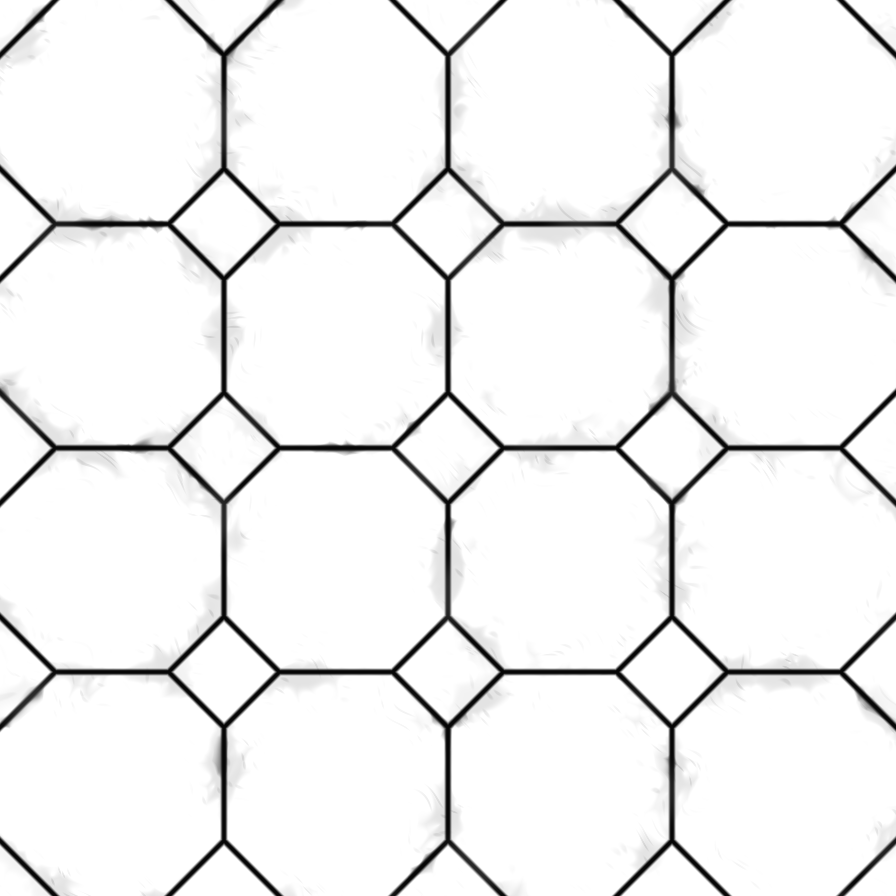
Give the GLSL for this pattern, as a WebGL 2 fragment shader.

```glsl
#version 300 es
precision highp float;
// Octagon-and-diamond floor tiling: white tiles parted by soft black joints.
// Joints are distances to a folded square grid; the grey grime hugging them
// is cellular noise that runs across the repeats, so every tile differs.

uniform vec2 u_resolution;
out vec4 fragColor;

// Layout: lengths are fractions of one repeat
const float REPEATS = 4.0;
const float DIAMOND_RADIUS = 0.247;   // centre to corner
const float JOINT_HALF_WIDTH = 0.0118;
const float JOINT_SOFTNESS = 0.008;

// Wear
const float WASH_MIN_REACH = 0.025;
const float WASH_MAX_REACH = 0.15;
const float WASH_STRENGTH = 0.11;
const float SMUDGE_REACH = 0.055;
const float SMUDGE_STRENGTH = 0.48;
const float SCRATCH_STRENGTH = 0.10;
const float JOINT_FADE = 0.13;

const vec3 TILE_WHITE = vec3(1.0);
const vec3 JOINT_BLACK = vec3(0.025);

vec2 hash2(vec2 p) {
    vec3 h = fract(p.xyx * vec3(0.1031, 0.1030, 0.0973));
    h += dot(h, h.yzx + 33.33);
    return fract((h.xx + h.yz) * h.zy);
}

// Distance to the nearest scattered point, one point per unit cell
float cellular(vec2 p) {
    vec2 cell = floor(p), local = fract(p);
    float nearest = 4.0;
    for (int y = -1; y <= 1; y++) {
        for (int x = -1; x <= 1; x++) {
            vec2 offset = vec2(x, y);
            vec2 d = offset + hash2(cell + offset + 19.0) - local;
            nearest = min(nearest, dot(d, d));
        }
    }
    return sqrt(nearest);
}

// Round blobs about the scattered points
float blobs(vec2 p, float core, float rim) {
    return 1.0 - smoothstep(core, rim, cellular(p));
}

// Signed distance to the diamond around each grid node, negative inside
float diamondDistance(vec2 p) {
    vec2 q = abs(p - round(p));
    return (q.x + q.y - DIAMOND_RADIUS) * sqrt(0.5);
}

// Distance to the straight joints; the outer border carries none
float straightDistance(vec2 p) {
    vec2 line = round(p);
    vec2 q = abs(p - line);
    vec2 onBorder = 1.0 - step(0.5, line) * step(line, vec2(REPEATS - 0.5));
    q += onBorder;
    return min(q.x, q.y);
}

void main() {
    vec2 p = gl_FragCoord.xy / u_resolution * REPEATS;
    float pixel = REPEATS / min(u_resolution.x, u_resolution.y);

    // Joints
    float diamond = diamondDistance(p);
    float joint = min(abs(diamond), max(straightDistance(p), -diamond));
    float soft = max(JOINT_SOFTNESS, 0.7 * pixel);
    float ink = 1.0 - smoothstep(JOINT_HALF_WIDTH - soft, JOINT_HALF_WIDTH + soft, joint);

    // Ragged coordinates for the grime
    vec2 warped = p + 0.035 * sin(p.yx * 17.0 + 2.0 * sin(p * 9.0));
    float ragged = cellular(warped * vec2(13.0, 11.0));
    float onOctagon = mix(0.45, 1.0, step(0.0, diamond));

    // Pale wash, spreading further in patches
    float patches = blobs(warped * 2.6 + 4.3, 0.1, 0.55);
    float reach = mix(WASH_MIN_REACH, WASH_MAX_REACH, patches) * (0.35 + ragged);
    float wash = 1.0 - smoothstep(0.3 * reach, reach, joint);
    wash *= WASH_STRENGTH * onOctagon * mix(0.5, 1.0, patches);

    // Rare dark smudges against the joints
    float rare = blobs(warped * 2.1 + 11.7, 0.08, 0.3);
    float smudgeEdge = SMUDGE_REACH * (0.2 + ragged) * rare + 0.001;
    float smudge = 1.0 - smoothstep(0.2 * smudgeEdge, smudgeEdge, joint);
    smudge *= SMUDGE_STRENGTH * rare * onOctagon;

    // Faint slanted scratches near the joints
    vec2 slanted = vec2(warped.x + warped.y, 0.25 * (warped.y - warped.x));
    float scratch = blobs(slanted * 16.0, 0.06, 0.2) * patches;
    scratch *= SCRATCH_STRENGTH * onOctagon * (1.0 - smoothstep(0.05, 0.2, joint));

    // Grimy tile below, slightly faded ink above
    vec3 color = TILE_WHITE * (1.0 - wash) * (1.0 - smudge) * (1.0 - scratch);
    float fade = JOINT_FADE * blobs(p * 1.7 + 7.1, 0.1, 0.35);
    color = mix(color, JOINT_BLACK + fade, ink);
    fragColor = vec4(color, 1.0);
}
```
